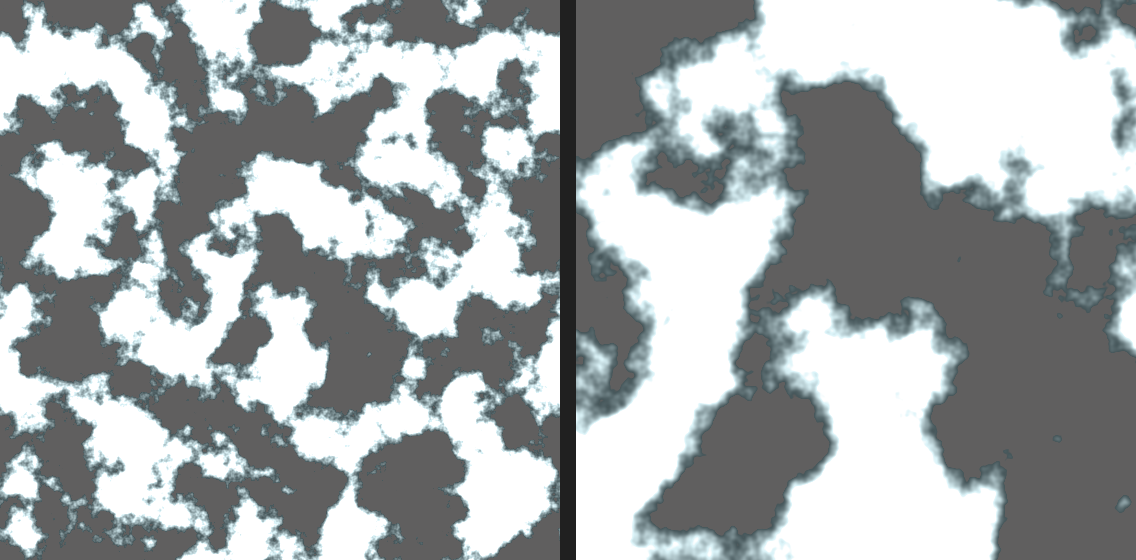
Left: the whole. Right: its middle third, enlarged.
Write a WebGL 2 fragment shader that draws this texture.

```glsl
#version 300 es
precision highp float;
// Ragged grey islands on a white ground, with pale blue-grey weathered shores.
// A wrapping sum of gradient noise octaves gives a height, which is
// coloured by a steep ramp from flat grey through dark teal up to white.

uniform vec2 u_resolution;
out vec4 fragColor;

// Shape
const int BASE_CELLS = 8;        // noise cells across the tile, a power of two
const int OCTAVES = 6;
const float GAIN = 0.545;        // roughness of the shores
const vec2 CELL_SHIFT = vec2(0.5); // keeps tile edges and octaves off shared lattice lines

// Height levels
const float GREY_LEVEL = -0.085; // below this the islands are flat
const float GREY_SOFTNESS = 0.006;
const float WHITE_LEVEL = 0.110; // above this the ground is plain white
const float PALE_STOP = 0.87;    // place of the pale tint within the ramp
const float DARK_HOLD = 1.25;    // above 1 widens the dark rim

// Colours
const vec3 GREY = vec3(0.375, 0.373, 0.373);
const vec3 DARK_TEAL = vec3(0.270, 0.335, 0.350);
const vec3 PALE_BLUE = vec3(0.860, 0.955, 0.975);
const vec3 WHITE = vec3(1.0);

// Integer hash of a lattice point, returned as a unit gradient;
// the mask wraps the lattice, as every period is a power of two
vec2 gradientAt(ivec2 cell, int period, int seed) {
    ivec2 wrapped = cell & (period - 1);
    uvec2 h = uvec2(wrapped + ivec2(seed * 57, seed * 131));
    h = h * 1664525u + 1013904223u;
    h.x += h.y * 1664525u;
    h.y += h.x * 1664525u;
    h ^= h >> 16u;
    h.x += h.y * 1664525u;
    h.y += h.x * 1664525u;
    h ^= h >> 16u;
    float angle = float(h.x & 65535u) / 65536.0 * 6.28319;
    return vec2(cos(angle), sin(angle));
}

// Gradient noise that repeats after a whole number of cells
float gradientNoise(vec2 p, int period, int seed) {
    ivec2 cell = ivec2(floor(p));
    vec2 f = fract(p);
    vec2 fade = f * f * f * (f * (f * 6.0 - 15.0) + 10.0);
    float a = dot(gradientAt(cell, period, seed), f);
    float b = dot(gradientAt(cell + ivec2(1, 0), period, seed), f - vec2(1, 0));
    float c = dot(gradientAt(cell + ivec2(0, 1), period, seed), f - vec2(0, 1));
    float d = dot(gradientAt(cell + ivec2(1, 1), period, seed), f - vec2(1, 1));
    return mix(mix(a, b, fade.x), mix(c, d, fade.x), fade.y);
}

// Sum of octaves, each with twice the cells of the one before
float cloudHeight(vec2 uv) {
    float height = 0.0;
    float amplitude = 1.0;
    int period = BASE_CELLS;
    for (int i = 0; i < OCTAVES; i++) {
        height += amplitude * gradientNoise(uv * float(period) + CELL_SHIFT, period, i + 3);
        amplitude *= GAIN;
        period *= 2;
    }
    return height;
}

// Flat grey, then teal rising through pale blue to white
vec3 shoreColour(float height) {
    float t = clamp((height - GREY_LEVEL) / (WHITE_LEVEL - GREY_LEVEL), 0.0, 1.0);
    vec3 shore = mix(DARK_TEAL, PALE_BLUE, pow(min(t / PALE_STOP, 1.0), DARK_HOLD));
    shore = mix(shore, WHITE, smoothstep(PALE_STOP, 1.0, t));
    float land = smoothstep(GREY_LEVEL - GREY_SOFTNESS, GREY_LEVEL + GREY_SOFTNESS, height);
    return mix(GREY, shore, land);
}

void main() {
    vec2 uv = gl_FragCoord.xy / u_resolution;
    fragColor = vec4(shoreColour(cloudHeight(uv)), 1.0);
}
```
